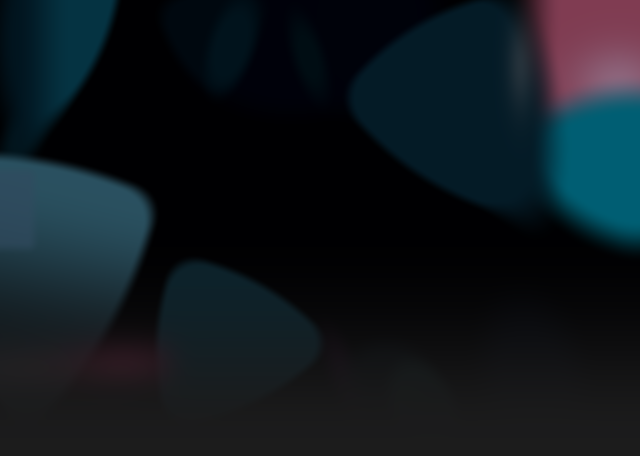
This background is drawn by a WebGL 2 fragment shader. Its source:

```glsl
#version 300 es
precision highp float;
// Dim, out-of-focus petals floating on black above a charcoal floor haze.
// Each petal is the smooth intersection of three discs (a bulging triangle),
// blended back to front with soft edges; gaussian glows add the warm tints.

uniform vec2 u_resolution;
out vec4 fragColor;

float smoothMax(float a, float b, float k) {
    float h = max(k - abs(a - b), 0.0) / k;
    return max(a, b) + 0.25 * k * h * h;
}

// Distance to the disc whose arc joins a to b, with the inside on the left.
float arcSide(vec2 p, vec2 a, vec2 b, float bulge) {
    vec2 edge = b - a;
    float len = length(edge);
    float sag = bulge * len;
    float radius = (0.25 * len * len + sag * sag) / (2.0 * sag);
    vec2 inward = vec2(-edge.y, edge.x) / len;
    return distance(p, 0.5 * (a + b) + inward * (radius - sag)) - radius;
}

// Rounded petal with counter-clockwise corners.
float petal(vec2 p, vec2 a, vec2 b, vec2 c, float bulge, float rounding) {
    float d = smoothMax(arcSide(p, a, b, bulge), arcSide(p, b, c, bulge), rounding);
    return smoothMax(d, arcSide(p, c, a, bulge), rounding);
}

float cover(float d, float blur) {
    return 1.0 - smoothstep(-blur, blur, d);
}

float glow(vec2 p, vec2 center, vec2 size) {
    vec2 q = (p - center) / size;
    return exp(-dot(q, q));
}

// Tilted soft ellipse for the faint background shapes.
float oval(vec2 p, vec2 center, vec2 size, float angle, float blur) {
    float c = cos(angle), s = sin(angle);
    vec2 q = mat2(c, -s, s, c) * (p - center);
    return cover((length(q / size) - 1.0) * min(size.x, size.y), blur);
}

void main() {
    // Height is one unit; x keeps the canvas proportions.
    vec2 p = gl_FragCoord.xy / u_resolution.y;
    p.x *= 1.4066 * u_resolution.y / u_resolution.x;
    vec3 color = vec3(0.0, 0.0, 0.006);

    // Faint navy group along the top
    color = mix(color, vec3(0.0, 0.004, 0.038), oval(p, vec2(0.64, 0.91), vec2(0.23, 0.16), 0.0, 0.04));
    color = mix(color, vec3(0.0, 0.006, 0.04), oval(p, vec2(0.81, 0.95), vec2(0.15, 0.19), 0.0, 0.05));
    float dim = petal(p, vec2(0.345, 0.985), vec2(0.48, 0.79), vec2(0.585, 1.01), 0.1, 0.05);
    color = mix(color, vec3(0.0, 0.032, 0.06), cover(dim, 0.018));
    color = mix(color, vec3(0.003, 0.075, 0.11), oval(p, vec2(0.508, 0.90), vec2(0.045, 0.1), -0.3, 0.018));
    color = mix(color, vec3(0.0, 0.052, 0.075), oval(p, vec2(0.678, 0.875), vec2(0.03, 0.085), 0.3, 0.018));

    // Upper left petal and its small tail
    float tail = oval(p, vec2(0.05, 0.70), vec2(0.035, 0.085), -0.45, 0.025);
    color = mix(color, vec3(0.01, 0.11, 0.15), 0.75 * tail);
    float upperLeft = petal(p, vec2(0.04, 1.12), vec2(0.05, 0.68), vec2(0.265, 1.06), 0.11, 0.05);
    vec3 upperTeal = mix(vec3(0.005, 0.08, 0.12), vec3(0.02, 0.20, 0.26), smoothstep(0.03, 0.16, p.x));
    color = mix(color, upperTeal, cover(upperLeft, mix(0.04, 0.014, smoothstep(0.04, 0.18, p.x))));

    // Rose corner with a pale lilac sheen
    vec3 rose = mix(vec3(0.50, 0.235, 0.32), vec3(0.56, 0.42, 0.51), 0.9 * glow(p, vec2(1.36, 0.815), vec2(0.10, 0.08)));
    float roseMask = smoothstep(1.115, 1.235, p.x) * smoothstep(0.66, 0.77, p.y);
    color = mix(color, rose, roseMask);

    // Bright teal disc at the right edge
    float rightTeal = petal(p, vec2(1.13, 0.69), vec2(1.45, 0.46), vec2(1.56, 0.76), 0.15, 0.06);
    color = mix(color, vec3(0.0, 0.37, 0.45), cover(rightTeal, 0.045));

    // Large dark petal, blurrier towards the right
    float middle = petal(p, vec2(0.745, 0.785), vec2(1.19, 0.515), vec2(1.115, 1.015), 0.1, 0.07);
    float blur = mix(0.013, 0.05, smoothstep(1.05, 1.18, p.x));
    color = mix(color, vec3(0.015, 0.105, 0.15), cover(middle, blur));
    color += vec3(0.13, 0.09, 0.08) * glow(p, vec2(1.145, 0.86), vec2(0.03, 0.10));

    // Large left petal, lit along its upper right, with a violet pane
    float left = petal(p, vec2(-0.22, 0.65), vec2(0.055, 0.048), vec2(0.347, 0.565), 0.075, 0.07);
    float light = smoothstep(0.18, 0.60, p.y + 0.25 * (p.x - 0.15));
    vec3 slate = mix(vec3(0.06, 0.10, 0.12), vec3(0.165, 0.315, 0.375), light);
    vec2 pane = abs(p - vec2(0.0, 0.54)) - vec2(0.06, 0.07);
    float paneDistance = length(max(pane, 0.0)) + min(max(pane.x, pane.y), 0.0) - 0.015;
    slate = mix(slate, vec3(0.19, 0.29, 0.37), 0.7 * cover(paneDistance, 0.015));
    color = mix(color, slate, cover(left, 0.016));

    // Lower petal
    float lower = petal(p, vec2(0.388, 0.44), vec2(0.37, 0.065), vec2(0.73, 0.245), 0.09, 0.07);
    color = mix(color, vec3(0.045, 0.135, 0.17), cover(lower, 0.012));

    // Dim shapes at the lower right
    color = mix(color, vec3(0.10, 0.03, 0.10), 0.6 * oval(p, vec2(0.755, 0.18), vec2(0.025, 0.075), 0.35, 0.025));
    color = mix(color, vec3(0.025, 0.045, 0.06), 0.7 * oval(p, vec2(0.85, 0.17), vec2(0.09, 0.075), 0.0, 0.03));
    color = mix(color, vec3(0.06, 0.12, 0.12), 0.65 * oval(p, vec2(0.93, 0.11), vec2(0.065, 0.10), 0.45, 0.02));
    color = mix(color, vec3(0.02, 0.03, 0.055), 0.7 * oval(p, vec2(1.17, 0.17), vec2(0.10, 0.16), 0.2, 0.05));

    // Magenta ember near the floor
    float ember = glow(p, vec2(0.28, 0.195), vec2(0.13, 0.055)) * (1.0 - smoothstep(0.34, 0.44, p.x));
    color = mix(color, vec3(0.29, 0.09, 0.17), 0.85 * ember);
    color += vec3(0.10, 0.05, 0.05) * glow(p, vec2(0.05, 0.18), vec2(0.18, 0.06));

    // Charcoal haze rising from the floor
    float haze = pow(1.0 - smoothstep(0.03, 0.55, p.y), 1.6);
    color = mix(color, vec3(0.108, 0.108, 0.11), haze);
    fragColor = vec4(clamp(color, 0.0, 1.0), 1.0);
}
```
